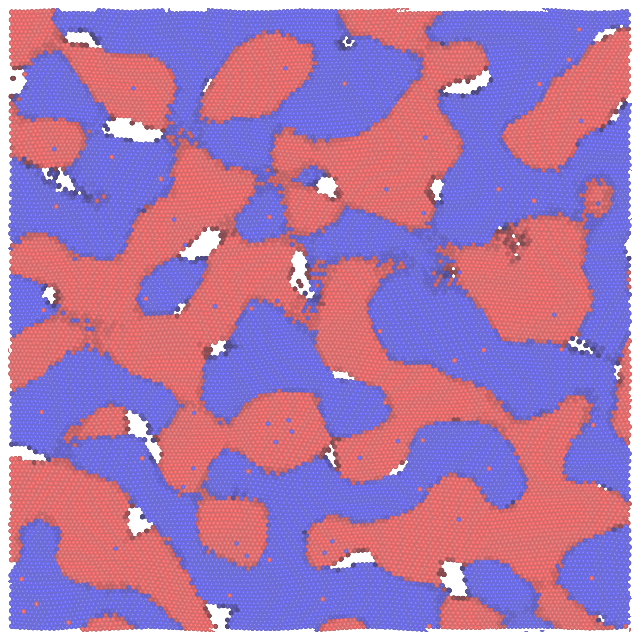
Reproduce this pattern procedurally as a three.js fragment shader.

```glsl
varying vec2 vUv;

float hash(vec2 p) {
  vec3 q = fract(vec3(p.xyx) * 0.1031);
  q += dot(q, q.yzx + 33.33);
  return fract((q.x + q.y) * q.z);
}

vec2 gradient(vec2 cell) {
  float angle = 6.2832 * hash(cell + 57.0);
  return vec2(cos(angle), sin(angle));
}

float gradientNoise(vec2 p) {
  vec2 i = floor(p), f = fract(p);
  vec2 u = f * f * f * (f * (f * 6.0 - 15.0) + 10.0);
  vec2 e = vec2(1.0, 0.0);
  float low = mix(dot(gradient(i), f), dot(gradient(i + e), f - e), u.x);
  float high = mix(dot(gradient(i + e.yx), f - e.yx), dot(gradient(i + 1.0), f - 1.0), u.x);
  return mix(low, high, u.y);
}

// Signed field whose zero line separates the two phases
float phaseField(vec2 p) {
  vec2 turned = mat2(0.8, 0.6, -0.6, 0.8) * p;
  return gradientNoise(p * 9.0 + 3.7) + gradientNoise(turned * 9.0 + 71.3);
}

// Positive inside the holes, which open along phase borders
float holeField(vec2 p, float phase) {
  return gradientNoise(p * 12.0 + 130.0) - 1.2 * abs(phase) - 0.25;
}

// Bead colour from highlight to rim
vec3 beadColor(float d) {
  vec3 color = mix(vec3(0.96, 0.55, 0.55), vec3(0.93, 0.42, 0.42), smoothstep(0.05, 0.27, d));
  return mix(color, vec3(0.77, 0.43, 0.43), smoothstep(0.3, 0.56, d));
}

void main() {
  const float beads = 148.0;
  const float rowStep = 0.866;

  // Gently bent hexagonal lattice
  vec2 bend = vec2(gradientNoise(vUv * 6.0 + 20.0), gradientNoise(vUv * 6.0 + 90.0));
  vec2 q = vUv * beads + 2.0 * bend;

  float nearest = 1.0;
  float total = 0.0001;
  float blue = 0.0;
  float shadow = 0.0;
  for (int j = -1; j <= 1; j++) {
    float row = floor(q.y / rowStep + 0.5) + float(j);
    float shift = 0.5 * mod(row, 2.0);
    for (int i = -1; i <= 1; i++) {
      vec2 id = vec2(floor(q.x - shift + 0.5) + float(i), row);
      vec2 jitter = vec2(hash(id + 211.0), hash(id + 317.0)) - 0.5;
      vec2 center = vec2(id.x + shift, row * rowStep) + 0.12 * jitter;
      vec2 p = center / beads;
      float phase = phaseField(p) + 0.07 * jitter.x;
      float hole = holeField(p, phase) + 0.05 * jitter.y;

      // Keep beads inside the frame and outside the holes, with rare loose ones
      vec2 place = abs(vUv + (center - q) / beads - 0.5);
      bool loose = hash(id + 419.0) > 0.985;
      if (max(place.x, place.y) < 0.4835 && (hole < 0.0 || loose)) {
        float d = length(q - center);
        float weight = exp(-14.0 * d * d);
        float stray = step(0.997, hash(id + 523.0));
        float dark = 0.55 * smoothstep(-0.1, 0.0, hole);
        dark = max(dark, 0.16 * (1.0 - smoothstep(0.02, 0.07, abs(phase))));
        nearest = min(nearest, d);
        total += weight;
        blue += weight * abs(step(0.0, phase) - stray);
        shadow += weight * dark;
      }
    }
  }

  // Tint, shade and lay the beads on white
  vec3 red = beadColor(nearest);
  vec3 color = mix(red, red.bgr, blue / total);
  color = mix(color, vec3(0.2, 0.17, 0.21), shadow / total);
  float cover = 1.0 - smoothstep(0.56, 0.74, nearest);
  gl_FragColor = vec4(mix(vec3(1.0), color, cover), 1.0);
}
```
